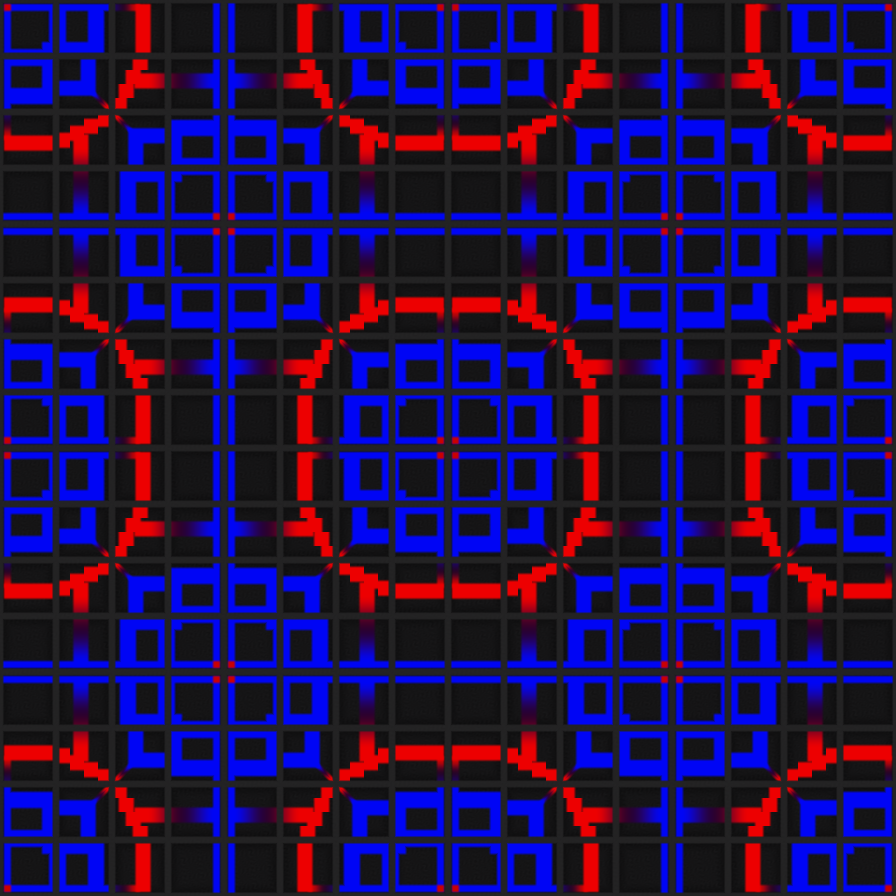
Write a WebGL 1 fragment shader that draws this pattern.

```glsl
precision highp float;

uniform vec2 u_resolution;

const float TAU = 6.2831853;
const float CELLS = 16.0;   // grid cells across the canvas
const float PERIOD = 8.0;   // cells per repeat
const vec3 RED = vec3(0.93, 0.0, 0.005);
const vec3 BLUE = vec3(0.0, 0.02, 0.96);
const vec3 PANEL = vec3(0.078, 0.076, 0.08);
const vec3 GRID = vec3(0.137, 0.135, 0.138);

// Soft-edged rectangle mask
float box(vec2 p, vec2 lo, vec2 hi, float soft) {
  vec2 m = smoothstep(lo - soft, lo + soft, p)
         * (1.0 - smoothstep(hi - soft, hi + soft, p));
  return m.x * m.y;
}

// Red to blue ramp that dims in the middle
vec3 fade(float t) {
  return mix(RED, BLUE, t) * (1.0 - 0.62 * sin(0.5 * TAU * t));
}

// Layered sines with whole frequencies, so the grain wraps
float grain(vec2 uv) {
  float sum = 0.0;
  for (int i = 1; i <= 5; i++) {
    float k = float(i);
    vec2 f = floor(vec2(37.0 + 29.0 * k, 151.0 - 23.0 * k));
    sum += sin(TAU * dot(uv, f) + 2.0 * sin(TAU * dot(uv, f.yx * vec2(-1.0, 1.0)) + k));
  }
  return sum / 5.0;
}

// Blue frames around each centre, for p.x >= p.y
vec3 rosette(vec2 p, vec3 base, float soft) {
  float inner = box(p, vec2(0.07), vec2(0.96), soft)
              * (1.0 - box(p, vec2(0.195), vec2(0.875), soft));
  float notch = box(p, vec2(0.75), vec2(0.94), soft);
  float side = box(p, vec2(1.04, 0.07), vec2(1.86, 0.96), soft)
             * (1.0 - box(p, vec2(1.18, 0.195), vec2(1.57, 0.75), soft));
  float axis = box(p, vec2(0.9, 0.07), vec2(2.0, 0.195), soft);
  float corner = box(p, vec2(1.0), vec2(1.71), soft)
               * (1.0 - box(p, vec2(0.9), vec2(1.44), soft));
  float blue = max(max(max(inner, notch), max(side, axis)), corner);

  // Diagonal tail to the outer corner
  float tail = (1.0 - smoothstep(0.02, 0.1, p.x - p.y))
             * smoothstep(1.6, 1.65, p.y);
  vec3 col = mix(base, fade(1.0 - smoothstep(1.68, 1.93, p.x)), tail);
  col = mix(col, BLUE, blue);
  return mix(col, RED * 0.85, box(p, vec2(0.07), vec2(0.195), soft));
}

// Red ring, its arms and the blue rail, for p.x >= 2 >= p.y
vec3 links(vec2 p, vec3 base, float soft) {
  // Fading stubs and arms
  float stub = box(p, vec2(2.0, 0.07), vec2(2.5, 0.195), soft);
  vec3 col = mix(base, fade(0.75 * (1.0 - smoothstep(2.05, 2.42, p.x))), stub * 0.8);
  float arm = box(p, vec2(2.4, 1.31), vec2(3.9, 1.58), soft);
  col = mix(col, fade(smoothstep(2.62, 3.85, p.x)), arm);

  // Straight ring side and stepped corner
  float side = box(p, vec2(2.42, 0.07), vec2(2.69, 0.96), soft);
  float stepLeft = 2.37 - 0.125 * floor((p.y - 1.0) * 4.0);
  float stair = box(p, vec2(stepLeft, 1.04), vec2(stepLeft + 0.27, 1.96), soft);
  col = mix(col, RED, max(side, stair));

  float rail = box(p, vec2(3.805, -1.0), vec2(3.93, 3.0), soft);
  return mix(col, BLUE, rail);
}

void main() {
  vec2 uv = gl_FragCoord.xy / u_resolution;
  vec2 cell = uv * CELLS;
  float soft = max(0.032, 0.6 * CELLS / min(u_resolution.x, u_resolution.y));

  // Mirror each repeat into one quadrant, then fold its two centres together
  vec2 q = abs(mod(cell + 0.5 * PERIOD, PERIOD) - 0.5 * PERIOD);
  if (min(q.x, q.y) > 2.0) q = 4.0 - q;
  q = vec2(max(q.x, q.y), min(q.x, q.y));

  // Dark panels with shaded rims
  vec2 toLine = abs(fract(cell + 0.5) - 0.5);
  float edge = min(toLine.x, toLine.y);
  float noise = grain(uv);
  vec3 col = PANEL * mix(0.8, 1.05, smoothstep(0.05, 0.25, edge)) + 0.01 * noise;

  col = q.x < 2.0 ? rosette(q, col, soft) : links(q, col, soft);

  // Grey grid on top
  float line = 1.0 - smoothstep(0.06 - soft * 0.7, 0.06 + soft * 0.7, edge);
  col = mix(col, GRID + 0.005 * noise, line);
  gl_FragColor = vec4(col, 1.0);
}
```
